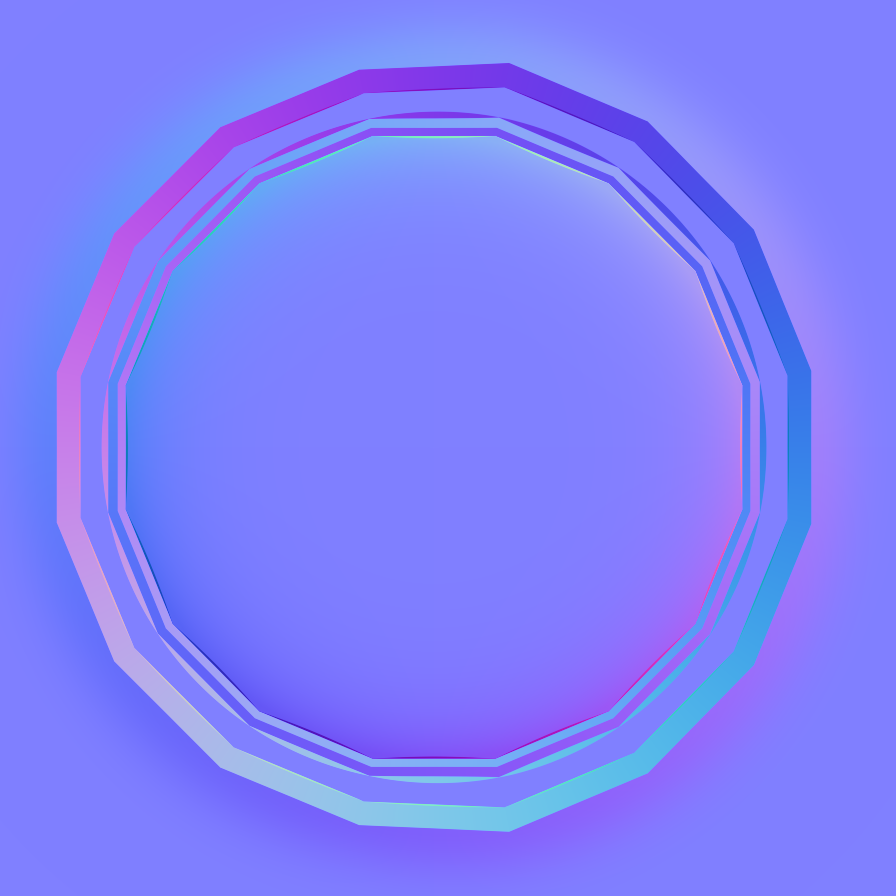
A Shadertoy shader for this texture map:

```glsl
// Tangent-space normal map of a faceted sixteen-sided ring frame with soft bevel glows.
#define SIDES 16.0
#define CENTER vec2(0.4844, 0.5007)
#define RIM_OUTER 0.4210
#define RIM_INNER 0.3945
#define GROOVE_RADIUS 0.3710
#define STEP_OUTER 0.3635
#define STEP_MIDDLE 0.3530
#define STEP_INNER 0.3440
#define SLIVER 0.0024
#define BEVEL_TILT 0.28
#define INNER_GLOW 0.19
#define OUTER_GLOW 0.125

const float TAU = 6.2831853;

// Antialiased coverage of the region where dist is below edge
float below(float dist, float edge, float pixel) {
    return 1.0 - smoothstep(edge - 0.6 * pixel, edge + 0.6 * pixel, dist);
}

// x: apothem distance to the facet, y: position along it from -1 to 1
vec2 facetCoords(vec2 p) {
    float sector = TAU / SIDES;
    float angle = mod(atan(p.y, p.x) + 0.5 * sector, sector) - 0.5 * sector;
    return vec2(length(p) * cos(angle), tan(angle) / tan(0.5 * sector));
}

// Slightly uneven vertical stretch, strongest on the outer rim
vec2 unstretch(vec2 p) {
    float skew = clamp(p.x / 0.085, -1.0, 1.0) * smoothstep(0.36, 0.40, length(p));
    return vec2(p.x, p.y / (1.010 + 0.009 * skew));
}

// Signed radial slope: positive leans outward, negative inward
float radialTilt(vec2 p, float pixel) {
    float radius = length(p);
    vec2 facet = facetCoords(p);
    float apothem = facet.x;
    float sliver = SLIVER * (1.0 - facet.y * facet.y);

    // Soft halo outside, then the outer bevel and its thin lip
    float halo = max(radius - RIM_OUTER, 0.0) / 0.055;
    float tilt = OUTER_GLOW * exp(-halo * halo);
    tilt = mix(tilt, -BEVEL_TILT, below(apothem, RIM_OUTER, pixel));
    tilt = mix(tilt, -0.44, below(apothem, RIM_INNER + 0.7 * sliver, pixel));

    // Flat groove and the crescents between circle and polygon
    tilt = mix(tilt, 0.0, below(apothem, RIM_INNER, pixel));
    tilt = mix(tilt, -BEVEL_TILT, below(radius, GROOVE_RADIUS, pixel));

    // Two opposed narrow steps and the bright inner lip
    tilt = mix(tilt, 0.16, below(apothem, STEP_OUTER, pixel));
    tilt = mix(tilt, -0.19, below(apothem, STEP_MIDDLE, pixel));
    tilt = mix(tilt, 0.45, below(apothem, STEP_INNER, pixel));

    // Shading that fades toward the flat center
    float depth = max(STEP_INNER - radius, 0.0);
    float glow = INNER_GLOW * exp(-depth / 0.052) * smoothstep(0.0, 0.2, radius);
    return mix(tilt, glow, below(apothem, STEP_INNER - sliver, pixel));
}

// Pack a unit normal into color
vec3 encodeNormal(vec2 slope) {
    float up = sqrt(max(1.0 - 4.0 * dot(slope, slope), 0.0));
    return vec3(0.5 + slope, 0.5 + 0.5 * up);
}

void mainImage(out vec4 fragColor, in vec2 fragCoord) {
    float size = min(iResolution.x, iResolution.y);
    vec2 uv = (fragCoord - 0.5 * iResolution.xy) / size + 0.5;
    vec2 p = unstretch(uv - CENTER);
    vec2 outward = p / max(length(p), 0.0001);
    fragColor = vec4(encodeNormal(outward * radialTilt(p, 1.0 / size)), 1.0);
}
```
